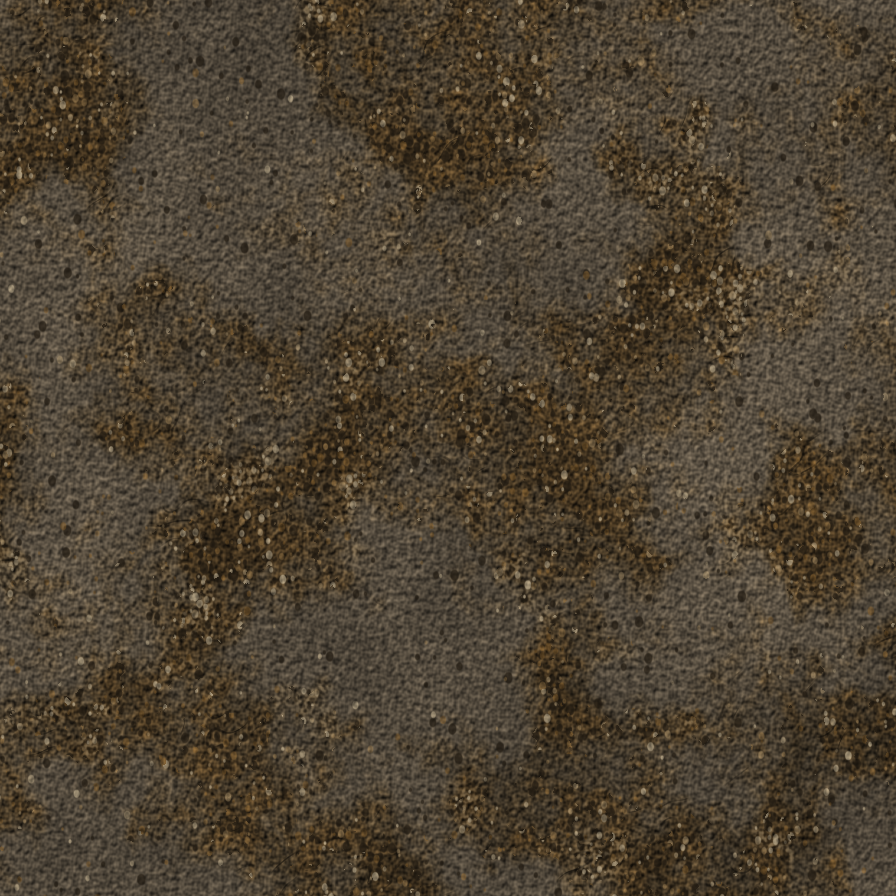
Give the GLSL for this texture, as a WebGL 2 fragment shader.

```glsl
#version 300 es
precision highp float;
// Weathered stone: smooth grey-brown plates worn through to rusty, gritty earth.
// Warped gradient noise places the patches, fine noise gives an embossed grain,
// and jittered cells scatter dark pits, ochre grains and pale chips over the grit.

uniform vec2 u_resolution;
out vec4 fragColor;

const vec3 PLATE_COLOR = vec3(0.325, 0.290, 0.240);
const vec3 EARTH_COLOR = vec3(0.285, 0.236, 0.165);
const vec3 RUST_COLOR  = vec3(0.245, 0.185, 0.105);
const vec3 PIT_COLOR   = vec3(0.120, 0.095, 0.062);
const vec3 OCHRE_COLOR = vec3(0.500, 0.360, 0.170);
const vec3 CHIP_COLOR  = vec3(0.650, 0.590, 0.480);
const float PATCH_SCALE = 4.5;    // patches across the canvas
const float GRAIN_SCALE = 150.0;  // fine grains across the canvas
const float FLECK_SCALE = 125.0;  // fleck cells across the canvas
const float PLATE_GRAIN = 0.42;   // grain contrast on the plates
const float GRIT_GRAIN  = 0.78;   // grain contrast on the grit
const float RELIEF      = 0.24;   // strength of the light from above

vec2 hash2(vec2 cell) {
    uvec2 q = uvec2(ivec2(cell)) * 1664525u + 1013904223u;
    q.x += q.y * 1664525u;
    q.y += q.x * 1664525u;
    q ^= q >> 16u;
    q.x += q.y * 1664525u;
    q.y += q.x * 1664525u;
    q ^= q >> 16u;
    return vec2(q >> 8u) / 16777216.0;
}

float cornerSlope(vec2 cell, vec2 offset) {
    float angle = 6.28319 * hash2(cell).x;
    return dot(vec2(cos(angle), sin(angle)), offset);
}

float gradientNoise(vec2 p) {
    vec2 cell = floor(p), f = p - cell;
    vec2 w = f * f * f * (f * (f * 6.0 - 15.0) + 10.0);
    vec2 e = vec2(1.0, 0.0);
    float low  = mix(cornerSlope(cell, f), cornerSlope(cell + e.xy, f - e.xy), w.x);
    float high = mix(cornerSlope(cell + e.yx, f - e.yx), cornerSlope(cell + e.xx, f - e.xx), w.x);
    return mix(low, high, w.y);
}

float fbm(vec2 p) {
    float sum = 0.0, amplitude = 1.0;
    for (int i = 0; i < 5; i++) {
        sum += amplitude * gradientNoise(p);
        p = mat2(1.6, 1.2, -1.2, 1.6) * p + 17.3;
        amplitude *= 0.55;
    }
    return sum;
}

// Surface height of the fine grain, slightly taller than wide.
float grainHeight(vec2 uv) {
    vec2 p = uv * GRAIN_SCALE * vec2(1.0, 0.88);
    return gradientNoise(p) + 0.7 * gradientNoise(p * 1.83 + 41.0);
}

// Scattered round grains: x is coverage, y a random tint of the topmost grain.
vec2 flecks(vec2 uv, float scale, float density, float seed) {
    vec2 p = uv * scale, base = floor(p);
    float soft = max(0.12, 0.5 * scale / u_resolution.y);
    vec2 best = vec2(0.0);
    for (int y = -1; y <= 1; y++) {
        for (int x = -1; x <= 1; x++) {
            vec2 cell = base + vec2(x, y);
            vec2 place = hash2(cell + seed);
            vec2 kind = hash2(cell + seed + 613.0);
            float radius = mix(0.2, 0.55, kind.x * kind.x);
            float dist = length((p - cell - 0.15 - 0.7 * place) * vec2(1.15, 0.85));
            float cover = 1.0 - smoothstep(radius - soft, radius + soft, dist);
            cover *= step(kind.y, density);
            if (cover > best.x) best = vec2(cover, fract(place.x * 7.0 + kind.x * 5.0));
        }
    }
    return best;
}

void main() {
    vec2 uv = gl_FragCoord.xy / u_resolution.y;

    // Patch masks
    vec2 warp = vec2(fbm(uv * 6.0 + 3.7), fbm(uv * 6.0 + 58.1));
    vec2 p = uv * PATCH_SCALE + 0.35 * warp;
    float wear = fbm(p + 9.4);
    float ragged = fbm(uv * 24.0 + 71.0);
    float earth = smoothstep(-0.30, 0.22, wear + 0.25 * ragged);
    float grit = smoothstep(0.02, 0.42, wear + 0.40 * ragged);
    float crust = smoothstep(0.22, 0.70, fbm(p * 1.5 + 33.0) + 0.35 * ragged) * earth;

    // Base colours with broad and medium mottling
    vec3 color = mix(PLATE_COLOR, EARTH_COLOR, earth);
    color = mix(color, RUST_COLOR, 0.8 * grit);
    color *= 1.0 + 0.22 * fbm(uv * 3.0 + 88.0) + (0.10 + 0.22 * earth) * ragged;

    // Embossed fine grain, with faint sideways ripples on the plates
    float height = grainHeight(uv);
    float slope = height - grainHeight(uv + vec2(-0.0012, 0.0024));
    float ripple = gradientNoise(uv * vec2(95.0, 190.0) + 0.8 * warp);
    float grain = height * mix(PLATE_GRAIN, GRIT_GRAIN, earth) + RELIEF * slope;
    color *= max(0.25, 1.0 + grain + 0.25 * (1.0 - earth) * ripple);

    // Short slanting cracks in the bare earth
    float vein = abs(gradientNoise(mat2(0.8, -0.6, 0.6, 0.8) * uv * vec2(26.0, 44.0)));
    float crack = (1.0 - smoothstep(0.01, 0.06, vein)) * smoothstep(0.1, 0.5, fbm(uv * 13.0 + 25.0));
    color *= 1.0 - 0.4 * crack * earth;

    // Pits, then ochre and pale grains
    vec2 pits = flecks(uv, FLECK_SCALE * 0.8, 0.05 + 0.42 * grit, 101.0);
    color = mix(color, PIT_COLOR, 0.7 * pits.x);
    vec2 chips = flecks(uv, FLECK_SCALE, 0.02 + 0.06 * earth + 0.26 * grit + 0.30 * crust, 307.0);
    vec3 chipColor = mix(OCHRE_COLOR, CHIP_COLOR, smoothstep(0.25, 0.85, chips.y + 0.4 * crust));
    color = mix(color, chipColor * (0.9 + 0.4 * height), chips.x * mix(0.45, 0.85, chips.y));
    color = mix(color, CHIP_COLOR, 0.35 * crust * smoothstep(-0.2, 0.5, height));

    fragColor = vec4(clamp(color, 0.0, 1.0), 1.0);
}
```
